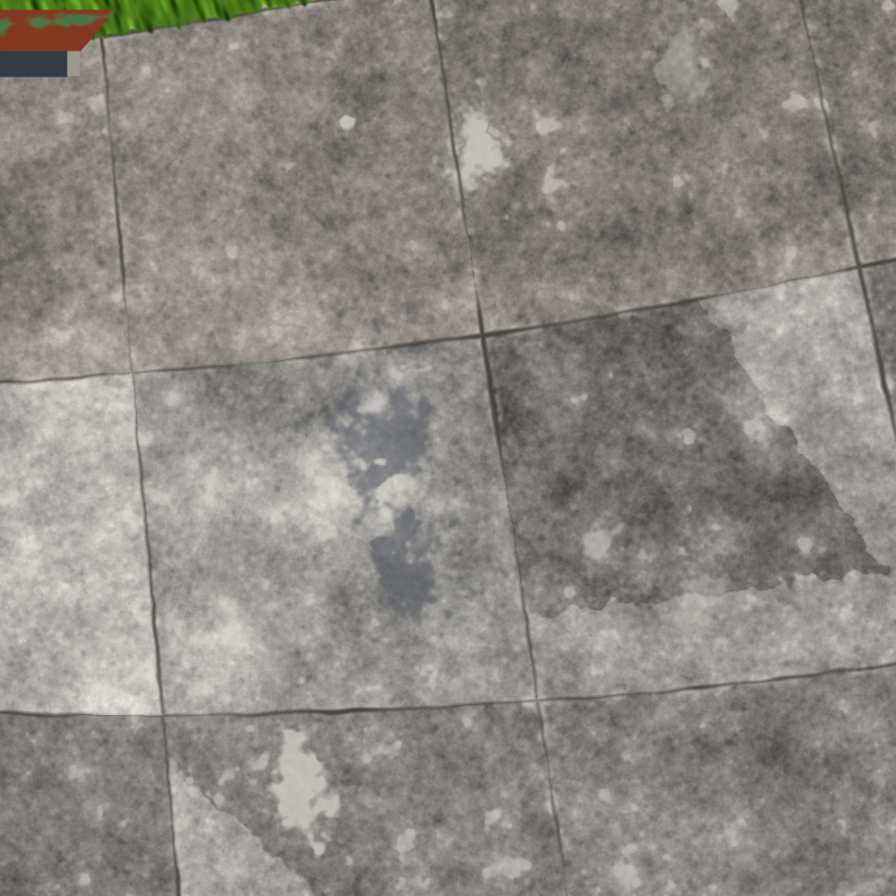
Write a Shadertoy shader that draws this texture.

```glsl
// Weathered concrete paving: a bent grid of large slabs, each with its own tone,
// cracked joints, broken repairs, pale scuffs and damp stains, and a grass verge.
// Grid coordinates come from fitted curves; wear is layered soft cellular noise.

const vec3 JOINT = vec3(0.27, 0.26, 0.24);
const vec3 CHALK = vec3(0.82, 0.81, 0.78);
const vec3 DAMP = vec3(0.36, 0.38, 0.41);

vec3 hash3(vec2 p) {
    vec3 q = fract(p.xyx * vec3(0.1031, 0.1030, 0.0973));
    q += dot(q, q.yxz + 33.33);
    return fract((q.xxy + q.yzz) * q.zyx);
}

// Soft cellular noise: one signed round blob per cell, about -1 to 1
float blobs(vec2 p) {
    vec2 cell = floor(p);
    float sum = 0.0;
    for (int j = -1; j <= 1; j++)
    for (int i = -1; i <= 1; i++) {
        vec2 c = cell + vec2(i, j);
        vec3 h = hash3(c);
        vec2 d = p - c - h.xy;
        float w = max(0.0, 1.0 - dot(d, d));
        sum += (2.0 * h.z - 1.0) * w * w * w;
    }
    return sum;
}

float layers(vec2 p, int count) {
    float sum = 0.0, gain = 0.6;
    for (int i = 0; i < count; i++) {
        sum += gain * blobs(p);
        p = mat2(1.6, 1.2, -1.2, 1.6) * p + 17.3;
        gain *= 0.6;
    }
    return sum;
}

// Coverage of the region where distance d is negative
float fill(float d, float soft) { return smoothstep(soft, -soft, d); }

// Height of the lower and upper long joints at x
vec2 rowJoints(float x) {
    return vec2(0.203, 0.574) + x * vec2(-0.02, 0.05) + x * x * vec2(0.075, 0.087);
}

// Canvas position to slab coordinates, joints at whole numbers
vec2 slabSpace(vec2 p) {
    vec2 rows = rowJoints(p.x);
    float u = (p.x - 0.2 + 0.09 * p.y) / (0.434 - 0.062 * p.y);
    return vec2(u - 0.0455 * u * (u - 1.0), (p.y - rows.x) / (rows.y - rows.x));
}

float slabTone(vec2 id) {
    const float tones[12] = float[12](0.48, 0.50, 0.52, 0.54,
                                      0.70, 0.59, 0.61, 0.47,
                                      0.55, 0.54, 0.48, 0.47);
    ivec2 k = clamp(ivec2(id) + 1, ivec2(0), ivec2(3, 2));
    return tones[k.y * 4 + k.x];
}

// Scuffs (positive strength) and damp patches (negative): x, y, radius, strength
float stains(vec2 p, float rough) {
    const vec4 marks[8] = vec4[8](
        vec4(0.535, 0.835, 0.042, 0.8), vec4(0.335, 0.125, 0.050, 0.8),
        vec4(0.670, 0.385, 0.030, 0.6), vec4(0.385, 0.863, 0.012, 0.9),
        vec4(0.765, 0.930, 0.035, 0.4), vec4(0.780, 0.340, 0.035, 0.4),
        vec4(0.435, 0.500, 0.075, -0.6), vec4(0.455, 0.360, 0.055, -0.6));
    float sum = 0.0;
    for (int i = 0; i < 8; i++) {
        vec4 m = marks[i];
        float d = length((p - m.xy) * vec2(1.35, 0.75)) / m.z;
        sum += m.w * smoothstep(1.1, 0.45, d + 1.1 * rough);
    }
    return sum;
}

// Painted block lying in the corner
vec3 cornerBlock(vec3 base, vec2 p, float rough, float px) {
    float slant = p.x - 0.13 + 0.85 * (0.99 - p.y);
    float top = max(slant, abs(p.y - 0.966) - 0.023);
    float side = max(p.x - 0.075, abs(p.y - 0.929) - 0.015);
    float post = max(abs(p.x - 0.082) - 0.007, abs(p.y - 0.93) - 0.015);
    vec3 paint = mix(vec3(0.52, 0.22, 0.13), vec3(0.30, 0.46, 0.27),
                     fill(abs(p.y - 0.972 - 0.08 * p.x) - 0.006 + 0.012 * rough, 0.004));
    base = mix(base, vec3(0.62, 0.60, 0.56), fill(post, px));
    base = mix(base, vec3(0.20, 0.23, 0.29), fill(side, px));
    return mix(base, paint, fill(top, px));
}

void mainImage(out vec4 fragColor, in vec2 fragCoord) {
    vec2 p = fragCoord / iResolution.xy;
    float px = 1.0 / iResolution.y;
    float mottle = layers(p * 8.0, 5);
    float rough = layers(p * 38.0 + 5.0, 3);
    float grain = layers(p * 130.0 + 9.0, 3);

    // Slab tone, with a pale strip along the foot of the top row
    vec2 uv = slabSpace(p + 0.002 * vec2(rough, blobs(p * 30.0)));
    vec2 id = floor(uv), f = fract(uv);
    float tone = slabTone(id);
    tone += 0.06 * smoothstep(0.22, 0.04, f.y) * step(0.5, id.y);

    // Dark repair and pale broken corner, each with a ragged edge
    float ragged = 0.012 * rough + 0.006 * mottle;
    float repair = max(dot(p - vec2(0.781, 0.655), vec2(0.823, 0.568)),
                       0.316 + 0.12 * (p.x - 0.6) - p.y) + ragged;
    float chip = dot(p - vec2(0.195, 0.147), vec2(0.683, 0.730)) + ragged;
    float inRepair = float(id == vec2(1.0, 0.0));
    float inChip = float(id == vec2(0.0, -1.0));
    tone = mix(tone, 0.47, inRepair * fill(repair, 0.004));
    tone = mix(tone, 0.66, inChip * fill(chip, 0.003));
    tone -= 0.10 * inRepair * fill(abs(repair) - 0.001, 0.003);

    // Mottling is strongest in the middle row
    tone += mottle * (id.y == 0.0 ? 0.20 : 0.13) + 0.09 * rough + 0.10 * grain;
    vec3 warmth = mix(vec3(1.0, 0.985, 0.96), vec3(1.03, 0.985, 0.945), step(0.5, id.y));
    vec3 color = tone * warmth;

    // Scuffs, damp and scattered chalky flecks
    float mark = stains(p, rough);
    color = mix(color, CHALK, clamp(mark, 0.0, 0.8));
    color = mix(color, DAMP, clamp(-mark, 0.0, 0.6));
    color = mix(color, CHALK, 0.45 * smoothstep(0.45, 0.8, rough + 0.4 * mottle));

    // Joints: crumbled pale lips around a dark core of uneven width
    vec2 rows = rowJoints(p.x);
    vec2 gap = abs(fract(uv + 0.5) - 0.5) * vec2(0.41, rows.y - rows.x);
    float joint = min(gap.x, gap.y);
    float wear = blobs(p * 14.0 + 31.0);
    color = mix(color, CHALK, 0.4 * fill(joint - 0.007, 0.004) * smoothstep(0.0, 0.6, rough + 0.4 * wear));
    float core = fill(joint - 0.0018 - 0.0016 * wear, 0.0014 + px);
    color = mix(color, JOINT, core * clamp(0.72 + 0.5 * wear, 0.3, 0.95));

    // Grass verge past the last row
    float blades = blobs(vec2(p.x * 160.0 + p.y * 50.0, p.y * 50.0));
    vec3 grass = mix(vec3(0.13, 0.26, 0.04), vec3(0.45, 0.70, 0.14), 0.5 + 0.5 * blades);
    color = mix(color, grass, fill(2.0 - uv.y + 0.015 * blades, 0.01));
    color = cornerBlock(color, p, rough, px);
    fragColor = vec4(clamp(color, 0.0, 1.0), 1.0);
}
```
